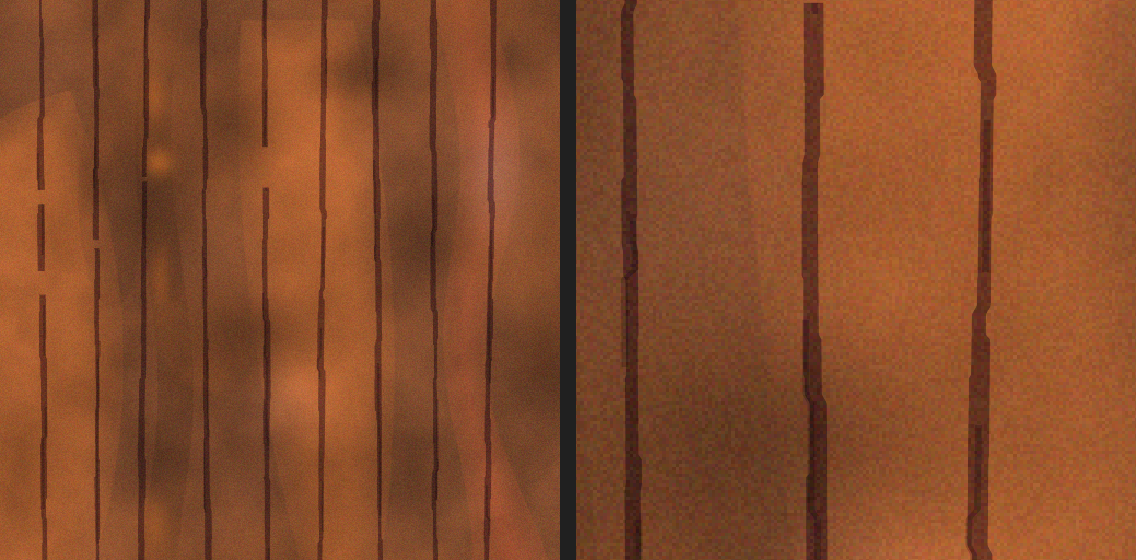
Left: the whole. Right: its middle third, enlarged.
A WebGL 1 fragment shader for this texture:

```glsl
precision highp float;
uniform vec2 u_resolution;

const float COLUMNS = 9.0;
const float SPACING = 0.1;
const float FIRST_X = 0.0755;
const float HALF_WIDTH = 0.0054;
const float EDGE_WEAR = 0.0014;
const float DRIFT = 0.011;
const float GRAIN_CELLS = 512.0;
const float GRAIN = 0.085;
const vec3 UMBER = vec3(0.455, 0.268, 0.165);
const vec3 OCHRE = vec3(0.65, 0.358, 0.18);
const vec3 RUST = vec3(0.63, 0.315, 0.19);
const vec3 SHADOW = vec3(0.26, 0.155, 0.10);
const vec3 AMBER = vec3(0.76, 0.41, 0.16);
const vec3 BLUSH = vec3(0.68, 0.44, 0.35);
const vec3 GROOVE_TINT = vec3(0.64, 0.57, 0.70);
const vec3 OVERLAP_TINT = vec3(0.80, 0.78, 0.82);

float hash(vec2 p) {
  vec3 q = fract(vec3(p.xyx) * 0.1031);
  q += dot(q, q.yzx + 33.33);
  return fract((q.x + q.y) * q.z);
}

float noise(vec2 p) {
  vec2 i = floor(p), f = fract(p);
  f = f * f * (3.0 - 2.0 * f);
  return mix(mix(hash(i), hash(i + vec2(1, 0)), f.x),
             mix(hash(i + vec2(0, 1)), hash(i + 1.0), f.x), f.y);
}

float fbm(vec2 p) {
  float sum = 0.0, gain = 0.55;
  for (int i = 0; i < 4; i++) {
    sum += gain * noise(p);
    p = p * 2.03 + 17.3;
    gain *= 0.5;
  }
  return sum;
}

// Signed value from -1 to 1 with abrupt steps along y
float chipped(float y, float seed) {
  float i = floor(y), f = smoothstep(0.45, 0.5, fract(y));
  return 2.0 * mix(hash(vec2(i, seed)), hash(vec2(i + 1.0, seed)), f) - 1.0;
}

float coverage(float d, float soft) {
  return 1.0 - smoothstep(-soft, soft, d);
}

// Faint crisp rim that builds up to a stronger, feathered interior
float layer(float d) {
  return 0.35 * coverage(d, 0.002) + 0.65 * smoothstep(0.0, 0.075, -d);
}

float between(float x, float left, float right) {
  return max(left - x, x - right);
}

float glow(vec2 p, vec2 centre, vec2 radius) {
  vec2 q = (p - centre) / radius;
  return exp(-dot(q, q));
}

// Distance to a break in one column: gap holds column, centre and half height
float gapDistance(float column, float t, vec3 gap) {
  return abs(column - gap.x) < 0.5 ? gap.z - abs(t - gap.y) : -1.0;
}

// Translucent washes; t runs downward from the top
vec3 wash(vec2 p) {
  float x = p.x, t = p.y;
  float leftWash = max(x - 0.22 + 0.4 * (t - 0.65) * (t - 0.65),
    0.155 + 1.6 * (x - 0.19) * (x - 0.19) - t);
  float middleWash = max(between(x, 0.427 + 0.17 * (t - 0.2) * (t - 0.2),
    0.705 - 0.2 * (t - 0.65) * (t - 0.65)), 0.036 - t);
  float rightWash = between(x, 0.793 + 0.03 * t + 0.02 * sin(t * 9.0 - 0.9),
    0.893 + 0.035 * sin(t * 8.0 - 0.6) + 0.055 * t * t * t * t);
  vec3 color = mix(UMBER, OCHRE, 0.85 * layer(leftWash));
  color = mix(color, OCHRE, 0.85 * layer(middleWash));
  color = mix(color, RUST, 0.9 * layer(rightWash));
  float oval = length((p - vec2(0.2, 0.35)) / vec2(0.06, 0.2)) - 1.0;
  color = mix(color, SHADOW, 0.12 * coverage(oval, 0.03));
  float streak = abs(x - 0.293 - 0.02 * sin(t * 7.0 - 3.3)) - 0.032;
  color = mix(color, SHADOW, 0.25 * coverage(streak, 0.002) * smoothstep(0.08, 0.16, t));

  // Soft clouds, stains and highlights
  color *= 0.74 + 0.56 * fbm(p * vec2(6.0, 5.0) + 4.7);
  color *= 0.93 + 0.14 * fbm(p * 17.0 + 9.1);
  color = mix(color, OCHRE, 0.4 * smoothstep(0.45, 0.8, fbm(p * 5.0 + 31.0)));
  float stain = glow(p, vec2(0.75, 0.43), vec2(0.08, 0.1))
    + glow(p, vec2(0.45, 0.59), vec2(0.13, 0.06))
    + glow(p, vec2(0.41, 0.22), vec2(0.07, 0.07))
    + glow(p, vec2(0.97, 0.64), vec2(0.07, 0.1))
    + glow(p, vec2(0.28, 0.38), vec2(0.06, 0.12))
    + glow(p, vec2(0.64, 0.13), vec2(0.09, 0.05))
    + 0.6 * glow(p, vec2(0.28, 0.84), vec2(0.07, 0.05));
  color = mix(color, SHADOW, 0.5 * min(stain, 1.0));
  float ember = glow(p, vec2(0.284, 0.29), vec2(0.025, 0.025))
    + 0.7 * glow(p, vec2(0.275, 0.17), vec2(0.02, 0.045))
    + 0.6 * glow(p, vec2(0.286, 0.5), vec2(0.018, 0.06))
    + 0.6 * glow(p, vec2(0.276, 0.94), vec2(0.025, 0.05));
  color = mix(color, AMBER, 0.65 * min(ember, 1.0));
  color = mix(color, BLUSH, 0.2 * glow(p, vec2(0.52, 0.72), vec2(0.06, 0.06)));
  return mix(color, BLUSH, 0.65 * glow(p, vec2(0.885, 0.31), vec2(0.05, 0.1)));
}

void main() {
  vec2 uv = gl_FragCoord.xy / u_resolution;
  vec2 p = vec2(uv.x, 1.0 - uv.y);
  float soft = 0.6 / u_resolution.y;
  vec3 color = wash(p);

  // Uneven columns with chipped edges and a narrow overlapping stroke
  float column = clamp(floor((p.x - FIRST_X) / SPACING + 0.5), 0.0, COLUMNS - 1.0);
  float bend = column - 2.2;
  float centre = FIRST_X + SPACING * column - 0.019 * exp(-1.2 * bend * bend)
    + DRIFT * cos(2.094 * (column - 3.4)) * (p.y - 0.5)
    + 0.002 * chipped(p.y * 7.0 + column * 0.37, column + 20.0);
  float x = p.x - centre;
  float width = HALF_WIDTH * (0.62 + 0.6 * noise(vec2(p.y * 3.0, column * 5.3)));
  float leftEdge = -width + EDGE_WEAR * chipped(p.y * 17.0, column + 40.0);
  float rightEdge = width + EDGE_WEAR * chipped(p.y * 14.0, column + 60.0);
  float gap = gapDistance(column, p.y, vec3(0.0, 0.352, 0.013));
  gap = max(gap, gapDistance(column, p.y, vec3(0.0, 0.505, 0.021)));
  gap = max(gap, gapDistance(column, p.y, vec3(1.0, 0.436, 0.007)));
  gap = max(gap, gapDistance(column, p.y, vec3(2.0, 0.32, 0.004)));
  gap = max(gap, gapDistance(column, p.y, vec3(4.0, 0.299, 0.036)));
  float stroke = coverage(max(between(x, leftEdge, rightEdge), gap), soft);
  float overlapX = 0.005 * chipped(p.y * 7.0, column + 80.0);
  float overlapOn = step(0.6, hash(vec2(floor(p.y * 11.0 + column * 0.31), column + 90.0)));
  float overlap = overlapOn * coverage(max(abs(x - overlapX) - 0.002, gap), soft);
  color *= mix(vec3(1.0), GROOVE_TINT, stroke) * mix(vec3(1.0), OVERLAP_TINT, overlap);

  // Fine coloured grain
  vec2 cell = floor(uv * GRAIN_CELLS);
  vec3 speck = vec3(hash(cell), hash(cell + 71.0), hash(cell + 139.0)) - 0.5;
  color += GRAIN * mix(vec3(speck.x), speck, 0.85);
  gl_FragColor = vec4(clamp(color, 0.0, 1.0), 1.0);
}
```
